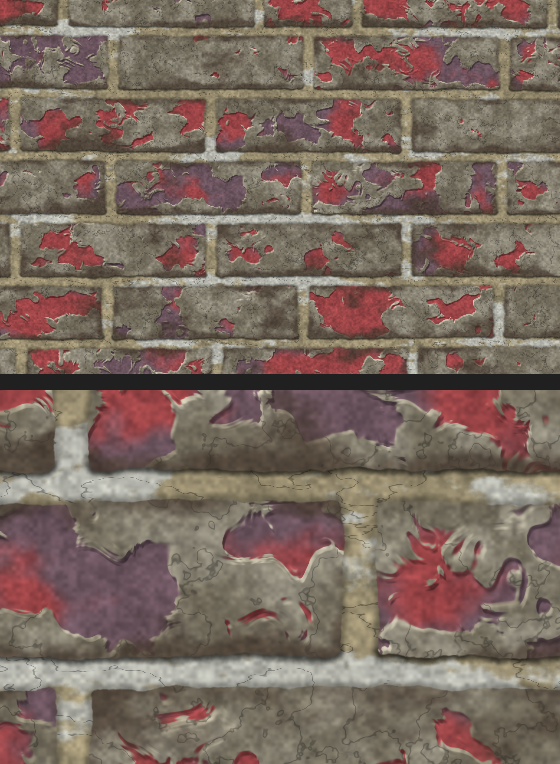
Top: the whole. Bottom: its middle third, enlarged.
Reproduce this texture procedurally as a Shadertoy shader.

```glsl
// Weathered brick wall in running bond: six courses of worn bricks in sandy mortar.
// Rounded-box distances give the bricks; thresholded fractal noise peels a drab
// paint coat off red and purple clay, with relief, soot, grain and pale salt stains.

#define COURSE 0.1667        // course height, canvas height = 1
#define PITCH 0.523          // brick length including its joint
#define JOINT vec2(0.031, 0.028)
#define FIRST_JOINT 0.0847   // part of the lowest course below the canvas
#define CORNER 0.007
#define WEAR 0.011           // raggedness of the brick outline
#define PEEL 0.575           // higher keeps more paint
#define GRAIN 0.20

const vec3 RED    = vec3(0.61, 0.27, 0.28);
const vec3 PURPLE = vec3(0.42, 0.33, 0.37);
const vec3 DRAB   = vec3(0.44, 0.415, 0.355);
const vec3 PALE   = vec3(0.57, 0.55, 0.49);
const vec3 SOOT   = vec3(0.27, 0.22, 0.18);
const vec3 SAND   = vec3(0.60, 0.555, 0.44);
const vec3 SALT   = vec3(0.74, 0.75, 0.73);

float hash(vec2 p) {
    return fract(sin(dot(p, vec2(127.1, 311.7))) * 43758.545);
}

float noise(vec2 p) {
    vec2 i = floor(p), f = fract(p);
    f = f * f * (3.0 - 2.0 * f);
    vec2 e = vec2(1.0, 0.0);
    return mix(mix(hash(i), hash(i + e), f.x),
               mix(hash(i + e.yx), hash(i + e.xx), f.x), f.y);
}

float fbm(vec2 p) {
    float sum = 0.0, amp = 0.5;
    for (int i = 0; i < 5; i++) {
        sum += amp * noise(p);
        p = mat2(1.6, 1.2, -1.2, 1.6) * p + 7.3;
        amp *= 0.55;
    }
    return sum / 1.055;
}

// Positive where the paint has flaked away
float peelField(vec2 p, float bias) {
    vec2 warp = vec2(noise(p * 38.0), noise(p * 38.0 + 50.0)) - 0.5;
    return fbm(p * vec2(13.0, 17.0) + warp * 0.7) + bias - PEEL;
}

float roundedBox(vec2 p, vec2 halfSize) {
    vec2 q = abs(p) - halfSize + CORNER;
    return length(max(q, 0.0)) + min(max(q.x, q.y), 0.0) - CORNER;
}

vec3 brickColor(vec2 p, vec2 local, vec2 halfSize, vec2 id, float d) {
    float peelAmount = hash(id + 3.1), tone = hash(id + 8.7);
    float inside = smoothstep(0.0, 0.05, -d);
    float bias = 0.13 * (inside - 0.5) + 0.16 * (peelAmount - 0.5);
    vec2 q = p + id * 3.7;   // fresh noise for every brick

    // Bare clay, red or purple
    float redness = fbm(q * 6.0 + 20.0) + 0.45 * (tone - 0.4) + 0.12 * (inside - 0.5);
    vec3 clay = mix(PURPLE, RED, smoothstep(0.40, 0.56, redness));
    clay *= 0.85 + 0.3 * fbm(q * 45.0);

    // Paint coat with blotches and hairline cracks
    vec3 paint = mix(DRAB, PALE, smoothstep(0.35, 0.72, fbm(q * 24.0 + 4.0)));
    float crack = abs(fbm(q * 20.0 + 31.0) - 0.5);
    paint *= 1.0 - 0.25 * (1.0 - smoothstep(0.0, 0.018, crack));

    // Flake edges lit from above
    float field = peelField(q, bias);
    float above = peelField(q + vec2(-0.002, 0.004), bias);
    float bare = smoothstep(-0.012, 0.012, field);
    float relief = smoothstep(-0.03, 0.03, above) - smoothstep(-0.03, 0.03, field);
    vec3 col = mix(paint, clay, bare) * (1.0 + 0.38 * relief);

    // Soot gathers along the lower edge and in patches near the rim
    float low = smoothstep(-0.2, -1.0, local.y / halfSize.y);
    float rim = 1.0 - smoothstep(0.0, 0.022, -d);
    float grime = fbm(q * vec2(11.0, 18.0) + 60.0) + 0.16 * low + 0.2 * rim;
    return mix(col, SOOT, 0.75 * smoothstep(0.55, 0.85, grime));
}

vec3 mortarColor(vec2 p, vec2 local, float d) {
    vec3 col = SAND * (0.78 + 0.42 * fbm(p * 40.0));
    float salt = fbm(p * vec2(7.0, 24.0) + 12.0) + 0.25 * (fbm(p * 70.0) - 0.5);
    col = mix(col, SALT, 0.85 * smoothstep(0.52, 0.64, salt));
    float crack = abs(fbm(p * vec2(12.0, 30.0) + 90.0) - 0.5);
    col *= 1.0 - 0.3 * (1.0 - smoothstep(0.0, 0.012, crack));
    // Shadow cast below each brick, faint contact line elsewhere
    float under = smoothstep(-0.055, -0.067, local.y);
    return col * (1.0 - mix(0.25, 0.62, under) * (1.0 - smoothstep(0.0, 0.008, d)));
}

void mainImage(out vec4 fragColor, in vec2 fragCoord) {
    vec2 p = fragCoord / iResolution.y;
    float pixel = 1.0 / iResolution.y;

    // Courses, slightly fanned, with alternating joints
    float y = p.y + 0.012 * (p.y - 0.45) * (p.x - 0.75) + 0.004 * (noise(p * 4.0) - 0.5);
    float level = (y + FIRST_JOINT) / COURSE;
    float row = floor(level);
    float start = mix(0.05, 0.295, mod(row, 2.0)) + 0.02 * (hash(vec2(row, 5.0)) - 0.5);
    // The top course is shifted and contains one half brick
    if (row > 5.5) start = 0.17 - (p.x > 0.82 ? 0.5 * PITCH : 0.0);
    float along = (p.x - start) / PITCH;
    vec2 id = vec2(floor(along), row);

    vec2 cell = vec2(PITCH, COURSE);
    vec2 local = (fract(vec2(along, level)) - 0.5) * cell;
    vec2 halfSize = 0.5 * (cell - JOINT);
    float d = roundedBox(local, halfSize) + WEAR * (fbm(p * 32.0) - 0.5);

    vec3 brick = brickColor(p, local, halfSize, id, d);
    vec3 col = mix(brick, mortarColor(p, local, d), smoothstep(-pixel, pixel, d));

    // Fine grit over everything
    col *= 1.0 + GRAIN * (noise(p * 260.0) + noise(p * 140.0) - 1.0);
    fragColor = vec4(clamp(col, 0.0, 1.0), 1.0);
}
```
